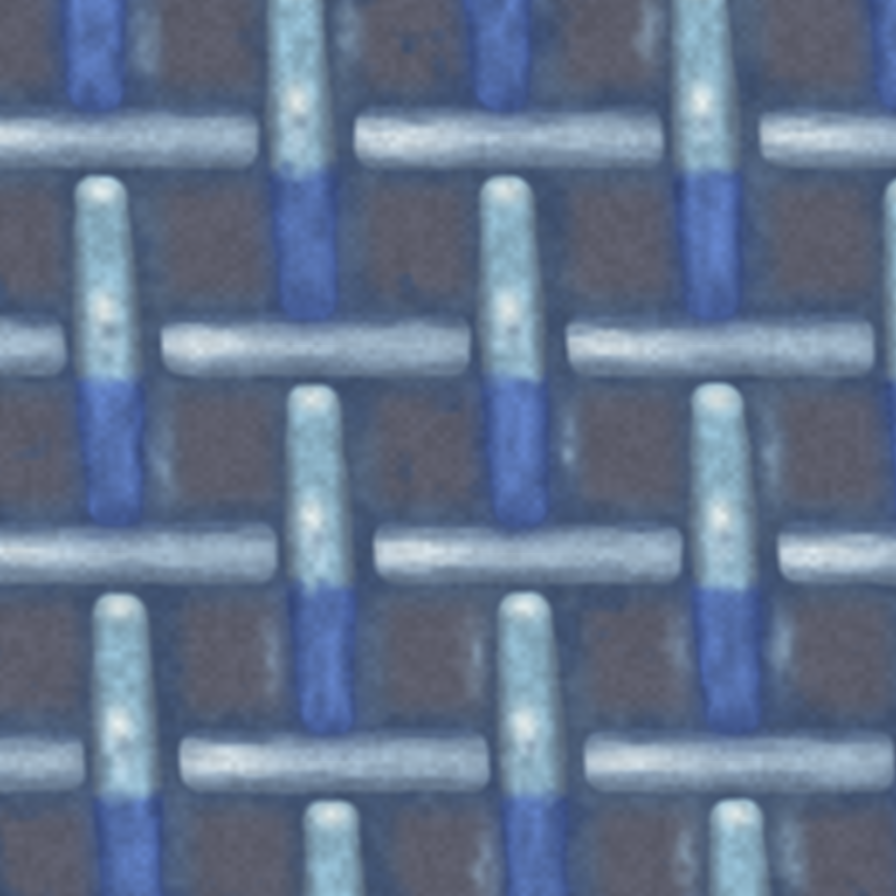
This texture is drawn by a WebGL 2 fragment shader. Its source:

```glsl
#version 300 es
precision highp float;

#define PITCH vec2(0.226, 0.232)
#define ORIGIN vec2(0.103, 0.151)
#define SLANT 0.045
#define WARP_WIDTH 0.038
#define WEFT_WIDTH 0.035
#define SOFT 0.005
#define GRAIN 0.17
#define GLINT_CHANCE 0.6

uniform vec2 u_resolution;
out vec4 outColor;

const vec3 BROWN = vec3(0.36, 0.365, 0.42);
const vec3 SLATE = vec3(0.34, 0.41, 0.50);
const vec3 SHADOW = vec3(0.25, 0.32, 0.44);
const vec3 STEEL = vec3(0.45, 0.53, 0.63);
const vec3 SILVER = vec3(0.57, 0.67, 0.75);
const vec3 SHINE = vec3(0.75, 0.81, 0.86);
const vec3 TEAL = vec3(0.54, 0.69, 0.77);
const vec3 BLUE = vec3(0.34, 0.45, 0.69);
const vec3 NAVY = vec3(0.23, 0.31, 0.53);
const vec3 WHITE = vec3(0.90, 0.92, 0.91);

float hash(vec2 p) {
  return fract(sin(dot(p, vec2(127.1, 311.7))) * 43758.5453);
}

float noise(vec2 p) {
  vec2 i = floor(p), f = fract(p);
  f = f * f * (3.0 - 2.0 * f);
  return mix(mix(hash(i), hash(i + vec2(1, 0)), f.x),
             mix(hash(i + vec2(0, 1)), hash(i + vec2(1, 1)), f.x), f.y);
}

float roundBox(vec2 p, vec2 halfSize, float radius) {
  vec2 q = abs(p) - halfSize + radius;
  return length(max(q, 0.0)) + min(max(q.x, q.y), 0.0) - radius;
}

float cover(float d) { return 1.0 - smoothstep(-SOFT, SOFT, d); }

float spot(vec2 p, vec2 size) { p /= size; return exp(-dot(p, p)); }

// Dim gaps behind the mesh, with stray vertical reflections
vec3 background(vec2 p, vec2 grid) {
  vec2 cell = floor(grid);
  vec2 q = (fract(grid) - 0.5) * PITCH;
  float mottle = noise(p * 22.0) * 0.6 + noise(p * 55.0) * 0.4;
  float middle = cover(roundBox(q - vec2(0.012, 0.0), vec2(0.055, 0.06), 0.02) * 0.25);
  vec3 color = mix(SHADOW, SLATE, smoothstep(0.2, 0.75, mottle));
  color = mix(color, BROWN, middle * smoothstep(0.1, 0.5, mottle + 0.12));
  float side = hash(cell + 7.3) < 0.5 ? -1.0 : 1.0;
  vec2 g = q - vec2(side * 0.057, (hash(cell + 2.9) - 0.5) * 0.03);
  g.x += (noise(p * 40.0) - 0.5) * 0.012;
  float glint = step(hash(cell + 4.1), GLINT_CHANCE) * spot(g, vec2(0.014, 0.042));
  return mix(color, SILVER, glint * (0.3 + 0.6 * noise(p * vec2(90.0, 65.0))));
}

// Horizontal wire: lit core, dull underside, brighter at its left end
vec3 weftColor(float along, float y, vec2 p, float seed) {
  float streak = noise(p * vec2(28.0, 110.0));
  float h = y / WEFT_WIDTH + (streak - 0.5) * 0.3;
  vec3 color = mix(STEEL * 0.86, STEEL, smoothstep(-1.0, -0.3, h));
  color = mix(color, SILVER, exp(-h * h * 3.5));
  float lit = mix(0.9, 0.35, smoothstep(-0.7, 0.4, along)) + 0.2 * (seed - 0.5);
  color = mix(color, SHINE, lit * exp(-pow(h + 0.02, 2.0) * 7.0));
  color = mix(color, WHITE, 0.5 * spot(vec2(along + 0.52, h), vec2(0.2, 0.35)));
  return mix(color, SHADOW * 1.1, 0.75 * smoothstep(0.45, 0.95, h));
}

// Vertical wire: pale where it rises, blue where it dips
vec3 warpColor(float x, float v, vec2 p, float seed) {
  float h = x / WARP_WIDTH;
  float fleck = noise(p * vec2(75.0, 60.0));
  float round_ = smoothstep(0.35, 1.0, abs(h));
  vec3 pale = mix(TEAL * (0.92 + 0.16 * fleck), STEEL * 0.8, round_);
  vec2 at = vec2(h + 0.1 + 0.25 * (seed - 0.5), v);
  pale = mix(pale, WHITE, 0.9 * spot(at - vec2(0.0, 0.17), vec2(0.38, 0.09)));
  pale = mix(pale, SHINE, 0.7 * fleck * spot(at, vec2(0.5, 0.13)));
  pale = mix(pale, STEEL, 0.5 * spot(at - vec2(0.15, 0.07), vec2(0.25, 0.04)));
  pale = mix(pale, WHITE, 0.85 * spot(vec2(h, v - 0.74), vec2(0.5, 0.06)));
  vec3 dip = mix(BLUE, NAVY, max(round_, 0.7 * smoothstep(-0.65, -0.88, v) ));
  dip *= 0.88 + 0.24 * noise(p * vec2(70.0, 28.0));
  return mix(dip, pale, smoothstep(-0.22, -0.1, v + 0.06 * (fleck - 0.5)));
}

void main() {
  vec2 p = gl_FragCoord.xy / u_resolution.y;
  vec2 grid = (p - ORIGIN - vec2(SLANT * (1.0 - p.y), 0.0)) / PITCH;
  vec2 wire = floor(grid + 0.5);
  vec2 offset = (grid - wire) * PITCH;
  vec3 color = background(p, grid);

  // Alternate crossings give each wire a period of two
  float along = mod(grid.x - wire.y, 2.0) - 1.0;
  float v = mod(grid.y - wire.x + 1.0, 2.0) - 1.0;
  float weftSeed = hash(vec2(floor((grid.x - wire.y) * 0.5), wire.y));
  float warpSeed = hash(vec2(wire.x, floor((grid.y - wire.x + 1.0) * 0.5)) + 5.7);

  float wobble = (noise(p * 30.0) - 0.5) * 0.004;
  float weft = roundBox(vec2((along - 0.03) * PITCH.x, offset.y),
                        vec2(0.172, WEFT_WIDTH), 0.022) + wobble;
  float width = WARP_WIDTH - 0.007 * smoothstep(0.1, 0.8, abs(v));
  float warp = roundBox(vec2(offset.x, (v + 0.03) * PITCH.y),
                        vec2(width, 0.84 * PITCH.y), 0.024) + wobble;

  // Layers from back to front, with contact shadows
  color = mix(color, SHADOW, 0.55 * exp(-max(weft, 0.0) * 80.0));
  color = mix(color, weftColor(along, offset.y, p, weftSeed), cover(weft));
  vec3 halo = mix(NAVY, SHADOW, smoothstep(-0.3, 0.0, v));
  color = mix(color, halo, 0.65 * exp(-max(warp, 0.0) * 75.0));
  color = mix(color, warpColor(offset.x, v, p, warpSeed), cover(warp));

  // Fine surface grain
  float grain = noise(p * 130.0) * 0.6 + noise(p * 65.0 + 9.0) * 0.4;
  color *= 1.0 + GRAIN * (grain - 0.5);
  outColor = vec4(color, 1.0);
}
```
